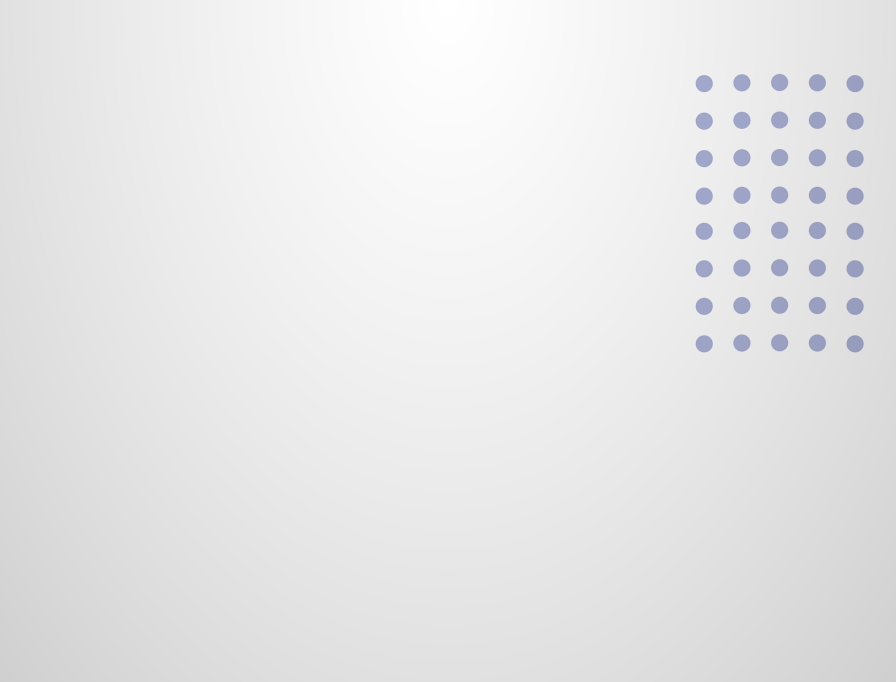
Give the GLSL for this background, as a WebGL 1 fragment shader.

```glsl
precision highp float;

uniform vec2 u_resolution;

const vec3 DOT_TINT = vec3(0.675, 0.700, 0.848);
const vec2 GRID_START = vec2(0.2812, 0.1210); // from the top right corner
const vec2 GRID_STEP = vec2(0.0553, 0.0550);
const vec2 GRID_LAST = vec2(4.0, 7.0);
const float DOT_RADIUS = 0.0125;

// Elliptical glow centred on the middle of the top edge
float glowShade(vec2 uv) {
  float d = length(vec2(2.0 * uv.x - 1.0, 1.0 - uv.y));
  return 1.0 - 0.09 * d - 0.03 * d * d;
}

// Distance to the nearest dot centre; q runs right and down from the first dot
float dotDistance(vec2 q, vec2 spacing, vec2 lastCell) {
  float column = clamp(floor(q.x / spacing.x + 0.5), 0.0, lastCell.x);
  // Outer columns sit slightly lower, and the two halves slightly closer
  float bow = column - 0.5 * lastCell.x;
  q.y -= 0.0004 * bow * bow;
  q.y += 0.0034 * step(0.5 * lastCell.y * spacing.y, q.y);
  float row = clamp(floor(q.y / spacing.y + 0.5), 0.0, lastCell.y);
  return length(q - vec2(column, row) * spacing);
}

// Soft-edged disc coverage
float discMask(float d, float radius, float softness) {
  return 1.0 - smoothstep(radius - softness, radius + softness, d);
}

void main() {
  vec2 uv = gl_FragCoord.xy / u_resolution;
  float pixel = 1.0 / u_resolution.y;

  // Background
  vec3 color = vec3(glowShade(uv));

  // Translucent dot grid with a faintly darker rim
  vec2 fromCorner = (u_resolution - gl_FragCoord.xy) * pixel;
  vec2 q = vec2(GRID_START.x - fromCorner.x, fromCorner.y - GRID_START.y);
  float d = dotDistance(q, GRID_STEP, GRID_LAST);
  float rim = smoothstep(0.82, 0.98, d / DOT_RADIUS);
  vec3 tint = DOT_TINT * (1.0 - 0.035 * rim);
  color *= mix(vec3(1.0), tint, discMask(d, DOT_RADIUS, 0.75 * pixel));

  gl_FragColor = vec4(color, 1.0);
}
```
